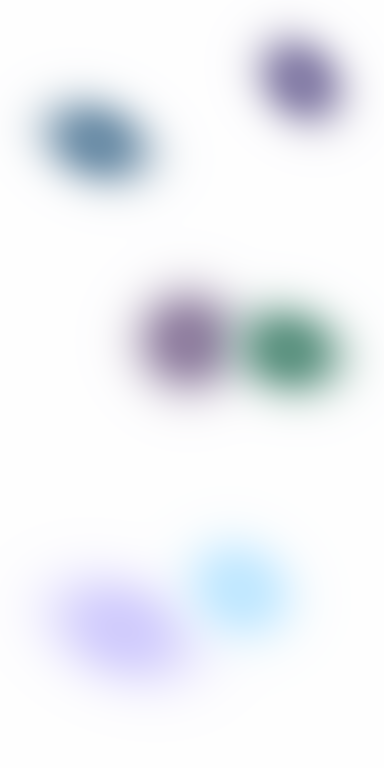
A WebGL 1 fragment shader for this background:

```glsl
precision highp float;
// Six soft, tilted colour glows scattered over a near-white ground.

uniform vec2 u_resolution;

// Canvas units: width is 1, height is 2, origin at the lower left.
const vec2 CANVAS = vec2(1.0, 2.0);
const float FALLOFF = 2.4;   // above 2 flattens the core of each glow

const vec3 PAPER    = vec3(0.995, 0.995, 0.997);
const vec3 STEEL    = vec3(0.43, 0.56, 0.66);
const vec3 VIOLET   = vec3(0.53, 0.50, 0.66);
const vec3 MAUVE    = vec3(0.57, 0.50, 0.63);
const vec3 GREEN    = vec3(0.37, 0.58, 0.51);
const vec3 LAVENDER = vec3(0.82, 0.80, 0.99);
const vec3 SKY      = vec3(0.76, 0.91, 1.00);

// Elliptical glow: 1 at the centre, one half at the given radii.
float glow(vec2 p, vec2 centre, vec2 radii, float tilt) {
  float c = cos(tilt);
  float s = sin(tilt);
  vec2 d = p - centre;
  vec2 q = vec2(c * d.x + s * d.y, c * d.y - s * d.x) / radii;
  return exp2(-pow(length(q) + 0.0001, FALLOFF));
}

void main() {
  vec2 p = gl_FragCoord.xy / u_resolution * CANVAS;
  vec3 color = PAPER;

  // Upper pair
  color = mix(color, STEEL, glow(p, vec2(0.253, 1.630), vec2(0.125, 0.094), -0.35));
  color = mix(color, VIOLET, glow(p, vec2(0.784, 1.790), vec2(0.109, 0.092), -0.80));

  // Overlapping middle pair
  color = mix(color, MAUVE, glow(p, vec2(0.490, 1.112), vec2(0.118, 0.116), -0.30));
  color = mix(color, GREEN, glow(p, vec2(0.752, 1.087), vec2(0.123, 0.100), -0.25));

  // Pale lower pair
  color = mix(color, LAVENDER, glow(p, vec2(0.318, 0.360), vec2(0.169, 0.118), -0.35));
  color = mix(color, SKY, glow(p, vec2(0.625, 0.464), vec2(0.125, 0.110), -0.50));

  gl_FragColor = vec4(color, 1.0);
}
```
